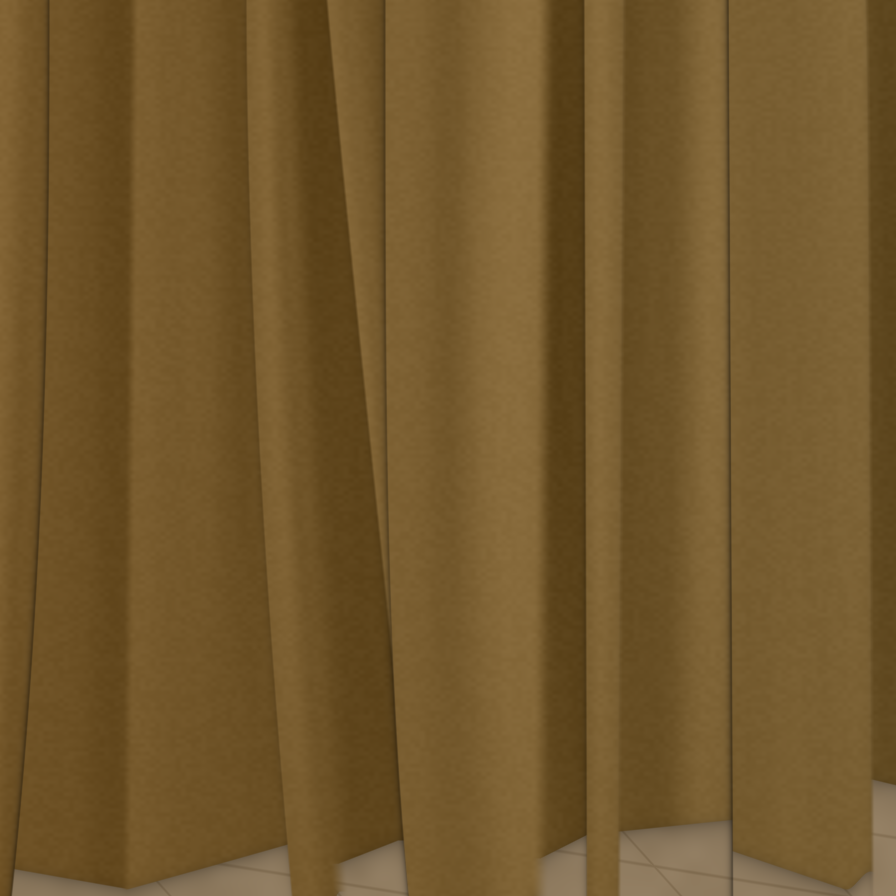
This texture is drawn by a WebGL 1 fragment shader. Its source:

```glsl
precision highp float;
uniform vec2 u_resolution;

const vec3 CLOTH_DARK = vec3(0.305, 0.205, 0.050);
const vec3 CLOTH_LIGHT = vec3(0.605, 0.475, 0.275);
const vec3 COOL_TINT = vec3(-0.012, 0.004, 0.012);
const vec3 FLOOR_COLOR = vec3(0.57, 0.49, 0.38);
const vec3 GROUT_COLOR = vec3(0.51, 0.43, 0.32);
const float HEM_TONE = 0.44;
const float HEM_FLATTEN = 0.40;
const float RIPPLE = 0.12;
const float WEAVE = 0.022;
const float WEAVE_COUNT = 220.0;
const float SEAM_WIDTH = 0.003;
const float FLOOR_SHADOW = 0.25;

float hash(vec2 p) {
  return fract(sin(dot(p, vec2(127.1, 311.7))) * 43758.5453);
}

float noise(vec2 p) {
  vec2 i = floor(p);
  vec2 f = fract(p);
  f = f * f * (3.0 - 2.0 * f);
  return mix(mix(hash(i), hash(i + vec2(1.0, 0.0)), f.x),
             mix(hash(i + vec2(0.0, 1.0)), hash(i + vec2(1.0, 1.0)), f.x), f.y);
}

// Pale tiles with slanting joints
vec3 floorColor(vec2 p) {
  vec2 q = vec2(p.x + 0.9 * p.y, p.y + 0.16 * p.x) / vec2(0.19, 0.075);
  vec2 joint = abs(fract(q) - 0.5) * vec2(0.19, 0.075);
  float gap = min(0.095 - joint.x, 0.0375 - joint.y);
  vec3 c = mix(GROUT_COLOR, FLOOR_COLOR, smoothstep(0.0, 0.003, gap));
  return c + 0.03 * (noise(p * 40.0) - 0.5);
}

vec3 clothColor(vec2 p, float tone) {
  float drop = 1.0 - p.y;
  tone = mix(tone, HEM_TONE, HEM_FLATTEN * drop * drop);
  tone += RIPPLE * (noise(p * vec2(26.0, 1.5)) - 0.5);
  vec3 c = mix(CLOTH_DARK, CLOTH_LIGHT, tone) + COOL_TINT * p.x;
  return c + WEAVE * (noise(p * vec2(0.8, 1.0) * WEAVE_COUNT) - 0.5);
}

// One pleat, covering everything to the right of its left edge.
// edge: x at top, x at bottom, bend; width: top, bottom
// tones: left, middle, right; hem: left, right, corner curl
// finish: edge softness, seam shadow
void pleat(inout vec3 color, vec2 p, vec3 edge, vec2 width, vec3 tones,
           vec3 hem, vec2 finish) {
  float pixel = 1.0 / u_resolution.y;
  float drop = 1.0 - p.y;
  float side = p.x - mix(edge.x, edge.y, pow(drop, edge.z));
  float t = clamp(side / max(mix(width.x, width.y, drop), 0.01), 0.0, 1.0);

  float tone = mix(tones.x, tones.y, smoothstep(0.0, 0.4, t));
  tone = mix(tone, tones.z, smoothstep(0.4, 0.85, t));
  vec3 cloth = clothColor(p, tone);

  float above = p.y - mix(hem.x, hem.y, t) - hem.z * smoothstep(0.8, 1.0, t);
  float shadow = FLOOR_SHADOW * exp(min(above, 0.0) / 0.012);
  vec3 ground = floorColor(p) * (1.0 - shadow);
  cloth *= 1.0 - 0.10 * exp(-abs(above) / 0.006);
  vec3 layer = mix(ground, cloth, smoothstep(-pixel, pixel, above));

  color *= 1.0 - finish.y * exp(-abs(side) / SEAM_WIDTH);
  float blur = max(finish.x, pixel);
  color = mix(color, layer, smoothstep(-blur, blur, side));
}

void main() {
  vec2 p = gl_FragCoord.xy / u_resolution;
  vec3 c = CLOTH_DARK;

  // Left group: flaring pleats
  pleat(c, p, vec3(-0.030, -0.030, 1.0), vec2(0.085, 0.043),
        vec3(0.55, 0.72, 0.45), vec3(-0.02, -0.02, 0.0), vec2(0.001, 0.0));
  pleat(c, p, vec3(0.055, 0.013, 2.5), vec2(0.095, 0.128),
        vec3(0.46, 0.38, 0.24), vec3(0.030, 0.008, 0.0), vec2(0.0015, 0.5));
  pleat(c, p, vec3(0.150, 0.141, 1.0), vec2(0.125, 0.185),
        vec3(0.58, 0.50, 0.34), vec3(0.007, 0.058, 0.0), vec2(0.006, 0.0));
  pleat(c, p, vec3(0.275, 0.326, 1.8), vec2(0.045, 0.054),
        vec3(0.64, 0.70, 0.48), vec3(-0.02, -0.005, 0.01), vec2(0.0015, 0.12));
  pleat(c, p, vec3(0.320, 0.380, 1.1), vec2(0.045, 0.070),
        vec3(0.32, 0.19, 0.15), vec3(0.036, 0.062, 0.0), vec2(0.010, 0.0));
  pleat(c, p, vec3(0.365, 0.466, 1.05), vec2(0.065, 0.010),
        vec3(0.68, 0.54, 0.36), vec3(0.050, 0.050, 0.0), vec2(0.002, 0.10));

  // Middle group: broad pleat, recess and narrow pleat
  pleat(c, p, vec3(0.430, 0.456, 3.7), vec2(0.179, 0.147),
        vec3(0.62, 0.54, 0.80), vec3(-0.02, -0.02, 0.02), vec2(0.0015, 0.4));
  pleat(c, p, vec3(0.609, 0.603, 1.0), vec2(0.043, 0.052),
        vec3(0.26, 0.14, 0.11), vec3(0.042, 0.068, 0.0), vec2(0.010, 0.0));
  pleat(c, p, vec3(0.652, 0.655, 1.0), vec2(0.045, 0.036),
        vec3(0.62, 0.74, 0.66), vec3(-0.02, -0.02, 0.0), vec2(0.0015, 0.25));

  // Right group: recess, broad flat pleat and far recess
  pleat(c, p, vec3(0.697, 0.691, 1.0), vec2(0.116, 0.127),
        vec3(0.30, 0.37, 0.74), vec3(0.072, 0.085, 0.0), vec2(0.003, 0.1));
  pleat(c, p, vec3(0.813, 0.818, 1.0), vec2(0.154, 0.156),
        vec3(0.60, 0.62, 0.70), vec3(0.050, -0.003, 0.03), vec2(0.0015, 0.6));
  pleat(c, p, vec3(0.967, 0.974, 0.5), vec2(0.050, 0.050),
        vec3(0.28, 0.22, 0.22), vec3(0.130, 0.118, 0.0), vec2(0.003, 0.1));

  gl_FragColor = vec4(c, 1.0);
}
```
